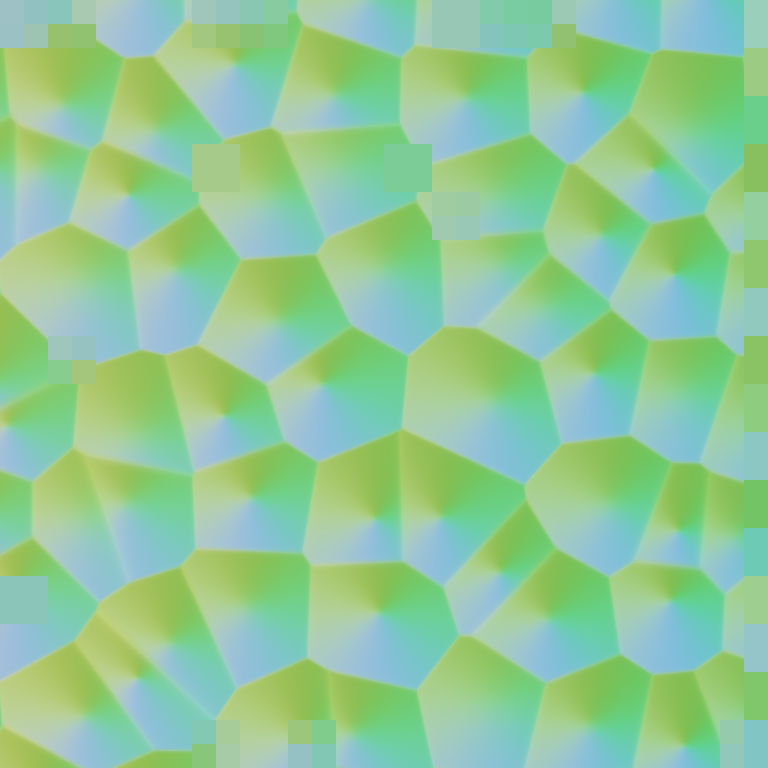
Reproduce this texture map procedurally as a Shadertoy shader.

```glsl
// Pastel faceted cells: a weighted Voronoi pattern of cones, each tinted by the
// direction from its apex (olive up, blue down, green right, cream left).
// Soft cell weights give pale seams; a few blocks along the rim are flattened.

#define CELLS 7.4          // cells across the canvas
#define JITTER 0.86        // how far a site strays inside its grid square
#define WEIGHT_SPREAD 0.16 // variation of cell size
#define SEAM_SHARPNESS 42.0
#define SEAM_GLOW 0.07
#define APEX_SOFTNESS 0.30 // largest rounding of a cone tip
#define DRIFT 0.11         // loss of red from left to right
#define BLOCKS 16.0        // flattened blocks across the canvas
#define RIM_BLOCKS 0.36    // share of flattened blocks at top and bottom
#define INNER_BLOCKS 0.012 // share of flattened blocks elsewhere

const vec3 BASE = vec3(0.555, 0.815, 0.59);
const vec3 BLOCK_TINT = vec3(0.57, 0.77, 0.62);

float hash(vec2 p) {
    return fract(sin(dot(p, vec2(127.1, 311.7))) * 43758.5453);
}

vec2 hash2(vec2 p) {
    return vec2(hash(p), hash(p + 37.3));
}

// Colour of a facet leaning in direction n
vec3 facetColor(vec2 n) {
    return BASE + vec3(-0.13 * n.x, -0.07 * n.y * n.y, -0.265 * n.y - 0.02 * n.x);
}

// Cone field: blend the facets of nearby sites, nearest one dominating
vec3 coneCells(vec2 uv) {
    vec2 p = uv * CELLS + 11.0;
    vec2 home = floor(p);
    vec3 color = vec3(0.0);
    float total = 0.0;
    float squares = 0.0;
    for (int y = -2; y <= 2; y++) {
        for (int x = -2; x <= 2; x++) {
            vec2 id = home + vec2(x, y);
            vec2 site = id + 0.5 + JITTER * (hash2(id) - 0.5);
            vec2 d = p - site;
            float power = dot(d, d) - WEIGHT_SPREAD * hash(id + 71.9);
            float w = exp(-SEAM_SHARPNESS * power);
            float tip = 0.03 + APEX_SOFTNESS * pow(hash(id + 19.4), 2.0);
            color += w * facetColor(d / sqrt(dot(d, d) + tip * tip));
            total += w;
            squares += w * (w / max(total, 1e-30));
        }
    }
    total = max(total, 1e-30);
    return color / total;
}

// Seam strength: gap between the two strongest sites
float seam(vec2 uv) {
    vec2 p = uv * CELLS + 11.0;
    vec2 home = floor(p);
    float first = 9.0;
    float second = 9.0;
    for (int y = -2; y <= 2; y++) {
        for (int x = -2; x <= 2; x++) {
            vec2 id = home + vec2(x, y);
            vec2 d = p - id - 0.5 - JITTER * (hash2(id) - 0.5);
            float power = dot(d, d) - WEIGHT_SPREAD * hash(id + 71.9);
            second = min(second, max(first, power));
            first = min(first, power);
        }
    }
    return exp(-0.5 * SEAM_SHARPNESS * (second - first));
}

vec3 surface(vec2 uv) {
    vec3 color = coneCells(uv) + SEAM_GLOW * seam(uv) * vec3(1.0, 0.5, 0.4);
    color.r -= DRIFT * (uv.x - 0.5);
    return color;
}

void mainImage(out vec4 fragColor, in vec2 fragCoord) {
    vec2 uv = fragCoord / iResolution.xy;

    // Choose which blocks are flattened, some of them split finer
    vec2 block = floor(uv * BLOCKS);
    bool rim = block.y < 1.0 || block.y > BLOCKS - 2.0;
    bool strip = uv.x > 1.0 - 0.5 / BLOCKS;
    bool flattened = strip || hash(block + 5.7) < (rim ? RIM_BLOCKS : INNER_BLOCKS);
    float split = hash(block + 63.1) < 0.5 ? 2.0 : 1.0;
    vec2 grid = BLOCKS * (strip ? vec2(2.0, 1.0) : vec2(split));

    vec2 at = flattened ? (floor(uv * grid) + 0.5) / grid : uv;
    vec3 color = surface(at);
    if (flattened) color = mix(color, BLOCK_TINT, strip ? 0.1 : 0.35);

    fragColor = vec4(clamp(color, 0.0, 1.0), 1.0);
}
```
